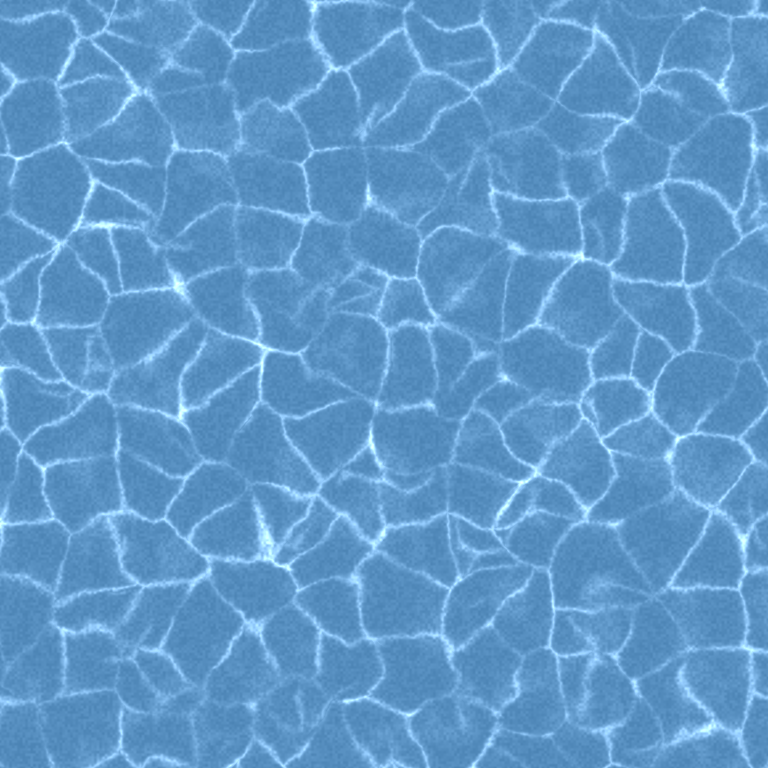
Write a Shadertoy shader that draws this texture.

```glsl
vec2 hash2(vec2 p) {
    vec3 q = fract(p.xyx * vec3(0.1031, 0.1030, 0.0973));
    q += dot(q, q.yzx + 33.33);
    return fract((q.xx + q.yz) * q.zy);
}

float noise(vec2 p) {
    vec2 i = floor(p), f = fract(p);
    f *= f * (3.0 - 2.0 * f);
    float low = mix(hash2(i).x, hash2(i + vec2(1, 0)).x, f.x);
    float high = mix(hash2(i + vec2(0, 1)).x, hash2(i + vec2(1, 1)).x, f.x);
    return mix(low, high, f.y);
}

vec2 noise2(vec2 p) {
    return vec2(noise(p), noise(p + 41.7)) - 0.5;
}

vec2 cellOffset(vec2 cell, vec2 p) {
    return cell + 0.04 + 0.92 * hash2(cell + 100.0) - p;
}

// x: distance to the nearest cell wall, y: closeness measure to a junction
vec2 cellWeb(vec2 p) {
    vec2 home = floor(p), nearest = vec2(9.0);
    vec3 ranked = vec3(9.0);
    for (int y = -2; y <= 2; y++)
    for (int x = -2; x <= 2; x++) {
        vec2 r = cellOffset(home + vec2(x, y), p);
        float d = length(r);
        if (d < ranked.x) { ranked = vec3(d, ranked.xy); nearest = r; }
        else if (d < ranked.y) ranked = vec3(ranked.x, d, ranked.y);
        else ranked.z = min(ranked.z, d);
    }
    float wall = 9.0;
    for (int y = -2; y <= 2; y++)
    for (int x = -2; x <= 2; x++) {
        vec2 r = cellOffset(home + vec2(x, y), p);
        vec2 across = r - nearest;
        if (dot(across, across) > 1e-5)
            wall = min(wall, dot(0.5 * (r + nearest), normalize(across)));
    }
    return vec2(wall, ranked.z - ranked.x);
}

// Soft bright thread with a halo and glowing junctions
float caustic(vec2 p, float strength, float knotStrength) {
    vec2 web = cellWeb(p);
    float core = exp(-pow(web.x / 0.046, 2.0));
    float halo = exp(-web.x / 0.085);
    float knot = exp(-pow(web.y / 0.13, 2.0));
    return strength * (0.15 * core + 0.06 * halo) + knotStrength * knot;
}

void mainImage(out vec4 fragColor, in vec2 fragCoord) {
    vec2 uv = fragCoord / iResolution.y;

    // Bend the walls broadly, then fray them slightly
    vec2 bend = 0.036 * noise2(uv * 16.0) + 0.009 * noise2(uv * 42.0);
    vec2 fray = 0.003 * noise2(uv * 190.0);
    vec2 p = uv + bend + fray;

    // Main net, with a second net showing only in patches
    float strength = mix(0.3, 1.15, smoothstep(0.2, 0.65, noise(uv * 19.0 + 7.0)));
    float knots = 0.04 + 0.24 * smoothstep(0.4, 0.85, noise(uv * 24.0 + 83.0));
    float patches = smoothstep(0.6, 0.95, noise(uv * 13.0 + 63.0));
    float light = caustic(p * 12.4, strength, knots);
    light = max(light, caustic(p * 10.0 + 31.0, 0.7, 0.12) * patches);

    // Cloudy scatter and fine grain
    float cloud = 0.6 * noise(uv * 18.0 + 19.0) + 0.4 * noise(uv * 46.0);
    light += 0.05 * smoothstep(0.5, 0.85, cloud);
    float grain = noise(uv * 290.0) - 0.5;
    light = light * (1.0 + 0.5 * grain) + 0.062 * grain;

    vec3 water = vec3(0.325, 0.545, 0.736);
    fragColor = vec4(min(water + light * vec3(1.0, 1.0, 1.02), 1.0), 1.0);
}
```
